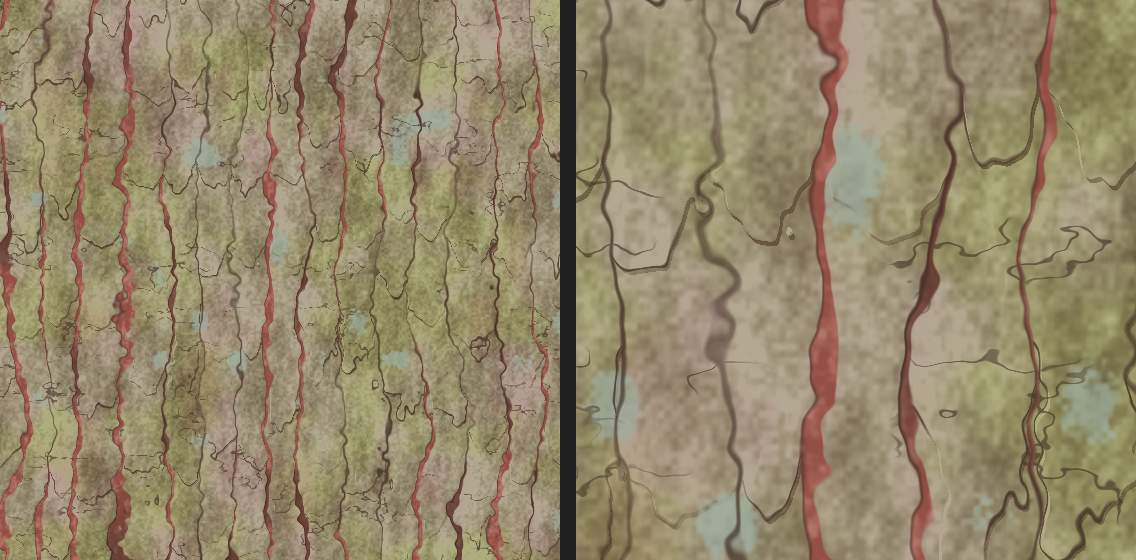
Left, the full canvas; right, a detail of the centre.
This texture is drawn by a WebGL 2 fragment shader. Its source:

```glsl
#version 300 es
precision highp float;
// Tree bark: warped vertical columns are cut into overlapping, round-ended
// plates. Slanted light on a height field gives relief; fissures expose red
// inner bark, and layered noise adds mottling, grain, hairline cracks, lichen.

uniform vec2 u_resolution;
out vec4 outColor;

const float COLUMNS = 15.0;
const float ROWS = 6.0;

const vec3 SHADOW = vec3(0.25, 0.18, 0.14);
const vec3 UMBER  = vec3(0.41, 0.34, 0.26);
const vec3 DARK   = vec3(0.51, 0.46, 0.36);
const vec3 MID    = vec3(0.60, 0.56, 0.45);
const vec3 LIGHT  = vec3(0.70, 0.66, 0.57);
const vec3 BLUSH  = vec3(0.61, 0.51, 0.45);
const vec3 RED    = vec3(0.58, 0.31, 0.27);
const vec3 PINK   = vec3(0.70, 0.46, 0.41);
const vec3 MOSS   = vec3(0.58, 0.58, 0.37);
const vec3 LICHEN = vec3(0.61, 0.68, 0.63);

float hash(vec2 p) {
    vec3 q = fract(p.xyx * 0.1031);
    q += dot(q, q.yzx + 33.33);
    return fract((q.x + q.y) * q.z);
}

float noise(vec2 p) {
    vec2 i = floor(p), f = fract(p);
    f = f * f * (3.0 - 2.0 * f);
    return mix(mix(hash(i), hash(i + vec2(1, 0)), f.x),
               mix(hash(i + vec2(0, 1)), hash(i + vec2(1, 1)), f.x), f.y);
}

float fbm(vec2 p) {
    float sum = 0.0, amp = 0.5;
    for (int i = 0; i < 4; i++) {
        sum += amp * noise(p);
        p = p * 2.03 + 17.3;
        amp *= 0.5;
    }
    return sum / 0.9375;
}

// Column coordinate: whole numbers lie on the wandering fissures.
float columnCoord(vec2 p) {
    return p.x * COLUMNS + 0.9 * noise(p * vec2(8.0, 5.0) + 3.7)
         + 0.30 * noise(p * vec2(30.0, 22.0)) + 0.16 * noise(p * vec2(80.0, 70.0));
}

// Row coordinate inside a column: whole numbers lie on the lower plate edges.
float rowCoord(vec2 p, float u) {
    float column = floor(u), side = fract(u) - 0.5;
    return p.y * ROWS + 17.0 * hash(vec2(column, 4.0)) - 1.1 * side * side
         + 0.8 * noise(vec2(column * 9.1, p.y * 4.0))
         + 0.35 * noise(p * vec2(34.0, 20.0)) + 0.12 * noise(p * vec2(110.0, 70.0));
}

// How far a fissure is open along its length, 0 to 1.
float opening(float id, float y) {
    float along = noise(vec2(id * 7.3, y * 4.5 + id * 2.9));
    return smoothstep(0.35, 0.85, along * 0.75 + 0.42 * hash(vec2(id, 8.0)));
}

float height(vec2 p) {
    float u = columnCoord(p), v = rowCoord(p, u);
    float gap = abs(u - floor(u + 0.5)) / COLUMNS;
    float lift = 0.25 + 0.6 * hash(vec2(floor(u), floor(v)));
    float wedge = lift * pow(1.0 - fract(v), 2.0);
    float flakes = smoothstep(0.46, 0.54, fbm(p * vec2(28.0, 17.0) + 5.1));
    return 0.55 * smoothstep(0.0, 0.014, gap) + wedge + 0.16 * flakes
         + 0.55 * fbm(p * vec2(75.0, 50.0));
}

// Bark colour for a brightness of 0 to 1.
vec3 barkRamp(float t) {
    vec3 c = mix(UMBER, DARK, clamp(t / 0.28, 0.0, 1.0));
    c = mix(c, MID, clamp((t - 0.28) / 0.22, 0.0, 1.0));
    return mix(c, LIGHT, clamp((t - 0.50) / 0.25, 0.0, 1.0));
}

// Thin broken lines along the middle contour of a noise field.
float hairline(vec2 p, vec2 scale, float width) {
    float d = abs(fbm(p * scale) - 0.5);
    float present = smoothstep(0.56, 0.72, noise(p * scale * 0.9 + 41.0));
    return present * (1.0 - smoothstep(width * 0.3, width, d));
}

void main() {
    vec2 p = gl_FragCoord.xy / u_resolution.y;
    float u = columnCoord(p), v = rowCoord(p, u);
    float id = floor(u + 0.5), offset = (u - id) / COLUMNS;
    float gap = abs(offset), open = opening(id, p.y);

    // Relief, mottling and grain
    float slope = height(p) - height(p + 0.0032 * vec2(-0.5, 0.85));
    float mottle = fbm(p * vec2(24.0, 13.0) + 9.0);
    float fibre = noise(p * vec2(120.0, 34.0));
    float grain = 0.6 * noise(p * 250.0) + 0.4 * noise(p * 130.0 + 7.0);
    float plate = hash(vec2(floor(u), floor(v)) + 3.0);
    float tone = 0.53 + 0.75 * (mottle - 0.5) + 0.16 * (fibre - 0.5)
               + 0.42 * (grain - 0.5) + 0.12 * (plate - 0.5) + 0.65 * slope;
    vec3 color = barkRamp(tone);

    // Mossy, rosy and lichen patches
    color = mix(color, color * MOSS / MID, 0.8 * smoothstep(0.42, 0.7, fbm(p * 9.0 + 2.0)));
    float rosy = smoothstep(0.52, 0.72, fbm(p * vec2(13.0, 7.0) + 31.0));
    rosy = max(rosy * 0.7, open * exp(-gap / 0.007));
    color = mix(color, color * BLUSH / MID, rosy);
    float lichen = smoothstep(0.86, 0.93, noise(p * 14.0 + 60.0) + 0.12 * (grain - 0.5));
    color = mix(color, LICHEN, 0.65 * lichen);

    // Plate edges and hairline cracks
    float edge = abs(v - floor(v + 0.5)) / ROWS;
    float broken = smoothstep(0.38, 0.65, noise(p * vec2(22.0, 16.0) + 12.0));
    float crack = 0.75 * broken * (1.0 - smoothstep(0.0006, 0.0028, edge));
    crack = max(crack, 0.6 * hairline(p, vec2(16.0, 30.0), 0.016));
    float seam = 0.3 + 0.5 * noise(vec2(id * 5.0, p.y * 11.0));
    crack = max(crack, seam * (1.0 - smoothstep(0.0005, 0.0032, gap)));
    color = mix(color, SHADOW, crack);

    // Red inner bark, with a shaded wall on one side
    float width = 0.0055 * open * (0.55 + 0.9 * noise(vec2(id * 3.0, p.y * 28.0)));
    float inside = (1.0 - smoothstep(width - 0.001, width + 0.001, gap)) * smoothstep(0.05, 0.25, open);
    vec3 inner = mix(RED, PINK, smoothstep(0.35, 0.8, 0.5 * grain + 0.5 * noise(p * vec2(150.0, 60.0))));
    float depth = smoothstep(0.45, 0.8, noise(vec2(id * 4.0 + 50.0, p.y * 9.0)));
    float wall = 1.0 - smoothstep(-width, -width + 0.0035, offset);
    inner = mix(inner, SHADOW, clamp(0.6 * wall + 0.55 * depth, 0.0, 0.85));
    color = mix(color, inner, inside);

    outColor = vec4(color, 1.0);
}
```
